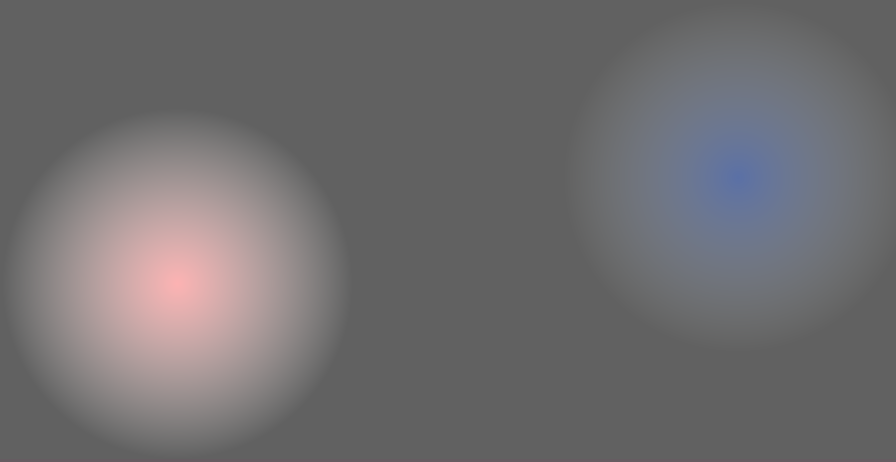
Reproduce this background procedurally as a Shadertoy shader.

```glsl
// Two soft round glows, pink at lower left and blue at upper right, on flat grey.

// Lengths are in canvas heights, origin at the lower left.
const vec3 BACKDROP = vec3(0.38);

const vec2 PINK_CENTER = vec2(0.384, 0.386);
const vec3 PINK_CORE = vec3(0.99, 0.70, 0.70);
const vec3 PINK_RIM = vec3(1.0, 0.99, 0.98);

const vec2 BLUE_CENTER = vec2(1.598, 0.616);
const vec3 BLUE_CORE = vec3(0.355, 0.44, 0.65);
const vec3 BLUE_RIM = vec3(0.64, 0.65, 0.64);

const float GLOW_RADIUS = 0.379;

const vec3 BASE_LINE_COLOR = vec3(0.40, 0.36, 0.38);
const float BASE_LINE_HEIGHT = 0.006;

// Fades from core to rim hue while its opacity falls linearly to zero.
vec3 addGlow(vec3 under, vec2 p, vec2 center, vec3 core, vec3 rim) {
    float r = min(length(p - center) / GLOW_RADIUS, 1.0);
    return mix(under, mix(core, rim, r), 1.0 - r);
}

void mainImage(out vec4 fragColor, in vec2 fragCoord) {
    vec2 p = fragCoord / iResolution.y;
    float pixel = 1.0 / iResolution.y;

    // Glows
    vec3 color = addGlow(BACKDROP, p, PINK_CENTER, PINK_CORE, PINK_RIM);
    color = addGlow(color, p, BLUE_CENTER, BLUE_CORE, BLUE_RIM);

    // Thin mauve line along the bottom edge
    float line = 1.0 - smoothstep(-0.5 * pixel, 0.5 * pixel, p.y - BASE_LINE_HEIGHT);
    color = mix(color, BASE_LINE_COLOR, line);

    fragColor = vec4(color, 1.0);
}
```
